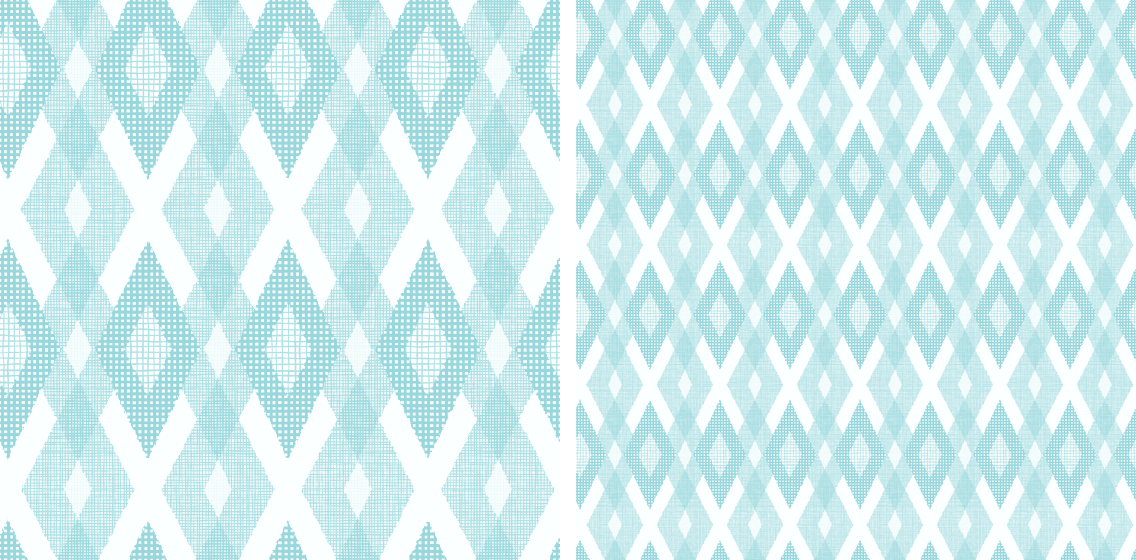
Left, the tile; right, the same tile 2 across and 2 down.
Write a WebGL 2 fragment shader that draws this pattern.

```glsl
#version 300 es
precision highp float;
// Woven argyle: two sizes of teal diamonds on white, filled with dotted canvas and fine crosshatch.
uniform vec2 u_resolution;
out vec4 outColor;

float hash(vec2 p) {
  vec3 q = fract(p.xyx * vec3(0.1031, 0.1030, 0.0973));
  q += dot(q, q.yzx + 33.33);
  return fract((q.x + q.y) * q.z);
}

// Smooth 1D noise along t, wrapping after a whole period; each row differs.
float wrapNoise(float t, float period, float row) {
  float i = floor(t), f = fract(t);
  float a = hash(vec2(mod(i, period), row));
  float b = hash(vec2(mod(i + 1.0, period), row));
  return mix(a, b, f * f * (3.0 - 2.0 * f));
}

// Coverage of wobbly threads stacked across one axis and running along the other.
float threads(float across, float along, float count, float halfWidth, float wear, float seed) {
  float x = across * count;
  float id = mod(floor(x), count) + seed;
  float drift = wrapNoise(along * 32.0, 32.0, id) - 0.5;
  float swell = wrapNoise(along * 96.0, 96.0, id + 311.0) - 0.5;
  float jitter = hash(vec2(id, 7.0)) - 0.5;
  float center = 0.5 + wear * (0.22 * drift + 0.25 * jitter);
  float width = halfWidth * (1.0 + wear * (0.6 * swell + 0.5 * (hash(vec2(id, 19.0)) - 0.5)));
  float pixelsPerThread = u_resolution.x / count;
  return clamp((width - abs(fract(x) - center)) * pixelsPerThread + 0.5, 0.0, 1.0);
}

// Threads in both directions, joined into one cloth.
float weave(vec2 p, float count, float halfWidth, float wear, float seed) {
  float warp = threads(p.x, p.y, count, halfWidth, wear, seed);
  float weft = threads(p.y, p.x, count, halfWidth, wear, seed + 531.0);
  return 1.0 - (1.0 - warp) * (1.0 - weft);
}

// Mask of a diamond repeated four times across and twice down.
float diamond(vec2 p, vec2 center, vec2 halfSize, float fray) {
  vec2 repeats = vec2(4.0, 2.0);
  vec2 q = abs(fract((p - center) * repeats + 0.5) - 0.5) / repeats;
  float d = (dot(q / halfSize, vec2(1.0)) - 1.0) * halfSize.x * halfSize.y / length(halfSize);
  return clamp(0.5 - (d + fray) * u_resolution.x, 0.0, 1.0);
}

void main() {
  vec2 p = gl_FragCoord.xy / u_resolution;
  vec3 white = vec3(0.99, 1.0, 1.0);
  vec3 teal = vec3(0.60, 0.845, 0.865);

  // Thread ends make the diamond edges slightly uneven.
  float fray = 0.003 * (hash(mod(floor(p * 192.0), 192.0)) - 0.5);

  // Two staggered rows of pale diamonds, each with a lighter heart.
  vec2 paleCenter = vec2(0.139, 0.126);
  vec2 boldCenter = vec2(0.014, 0.376);
  vec2 paleSize = vec2(0.101, 0.198);
  vec2 heartSize = vec2(0.025, 0.053);
  float ink = 0.0;
  for (int i = 0; i < 2; i++) {
    vec2 center = paleCenter + vec2(0.0, 0.25 * float(i));
    float hatch = weave(p, 192.0, 0.19, 1.0, 1000.0 * float(i + 1));
    float heart = diamond(p, center, heartSize, fray);
    float layer = (0.1 + 0.68 * hatch) * mix(1.0, 0.17, heart);
    layer *= diamond(p, center, paleSize, fray);
    ink = 1.0 - (1.0 - ink) * (1.0 - layer);
  }

  // Bold diamonds lie on top: dense canvas around an open, worn center.
  float dense = 0.06 + 0.94 * weave(p, 96.0, 0.25, 0.35, 3000.0);
  float open = 0.75 * weave(p, 96.0, 0.12, 0.9, 4000.0);
  float inner = diamond(p, boldCenter, vec2(0.042, 0.084), fray);
  float bold = diamond(p, boldCenter, vec2(0.095, 0.196), fray);
  ink = mix(ink, mix(dense, open, inner), bold);

  outColor = vec4(mix(white, teal, ink), 1.0);
}
```
